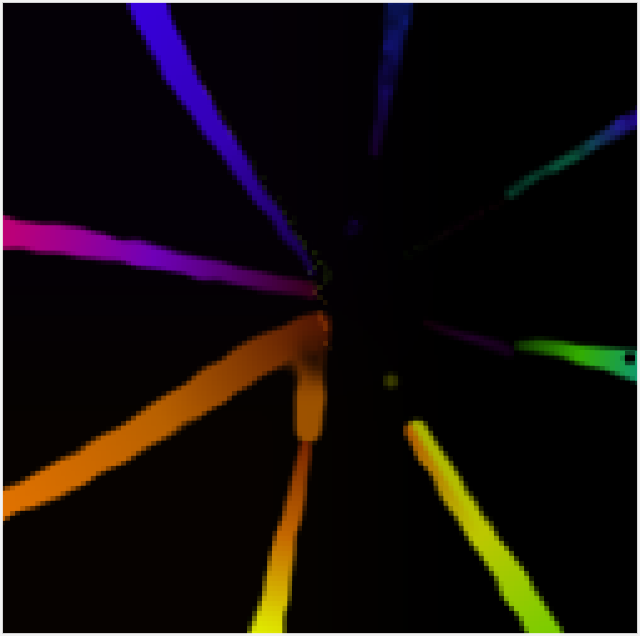
This background is drawn by a Shadertoy shader. Its source:

```glsl
// Coloured filaments radiate from a dark hub on a near-black field in a white frame.
// Each filament is a bowed, tapered stroke with a three-stop colour ramp;
// positions snap to a coarse grid, and value noise roughens edges and brightness.

const float CELLS = 127.0;     // blocks across the canvas
const float BLOCK_EDGE = 0.13; // softness between blocks, in blocks
const float SOFTNESS = 0.009;  // stroke edge falloff
const float WOBBLE = 0.007;    // edge irregularity
const float WEB = 0.045;       // blend radius of the two orange branches
const float FRAME = 0.0045;
const vec2 HUB = vec2(0.497, 0.437);

const vec3 FRAME_COLOR = vec3(0.95);
const vec3 AMBER = vec3(0.86, 0.44, 0.0);
const vec3 OCHRE = vec3(0.70, 0.37, 0.0);
const vec3 EMBER = vec3(0.32, 0.09, 0.0);
const vec3 YELLOW = vec3(0.88, 0.93, 0.0);
const vec3 LIME = vec3(0.48, 0.80, 0.0);
const vec3 BLUE = vec3(0.20, 0.0, 0.84);
const vec3 INDIGO = vec3(0.19, 0.0, 0.68);
const vec3 VIOLET = vec3(0.42, 0.0, 0.70);
const vec3 MAGENTA = vec3(0.74, 0.0, 0.43);
const vec3 WINE = vec3(0.20, 0.0, 0.10);
const vec3 GREEN = vec3(0.20, 0.68, 0.0);
const vec3 TEAL = vec3(0.06, 0.60, 0.42);

float hash(vec2 p) {
    return fract(sin(dot(p, vec2(127.1, 311.7))) * 43758.5453);
}

float noise(vec2 p) {
    vec2 i = floor(p), f = fract(p);
    f = f * f * (3.0 - 2.0 * f);
    return mix(mix(hash(i), hash(i + vec2(1, 0)), f.x),
               mix(hash(i + vec2(0, 1)), hash(i + vec2(1, 1)), f.x), f.y);
}

// Signed distance to a tapered stroke (x) and position along it (y).
vec2 stroke(vec2 p, vec2 a, vec2 b, float bow, float w0, float w1) {
    vec2 d = b - a, q = p - a;
    float len = length(d);
    float s = dot(q, d) / (len * len), t = clamp(s, 0.0, 1.0);
    float side = (d.x * q.y - d.y * q.x) / len - bow * 6.75 * t * (1.0 - t) * (1.0 - t);
    return vec2(length(vec2(side, (s - t) * len)) - mix(w0, w1, t), t);
}

float coverage(float d) {
    return 1.0 - smoothstep(-SOFTNESS, 0.6 * SOFTNESS, d);
}

vec3 ramp(float t, vec3 a, vec3 b, vec3 c) {
    return t < 0.5 ? mix(a, b, t * 2.0) : mix(b, c, t * 2.0 - 1.0);
}

vec3 paint(vec2 s, vec3 a, vec3 b, vec3 c) {
    return coverage(s.x) * ramp(s.y, a, b, c);
}

float smoothUnion(float a, float b, float k) {
    float h = max(k - abs(a - b), 0.0) / k;
    return min(a, b) - h * h * k * 0.25;
}

void mainImage(out vec4 fragColor, in vec2 fragCoord) {
    vec2 uv = fragCoord / iResolution.xy;

    // Snap to soft-edged blocks
    vec2 g = uv * CELLS, corner = floor(g + 0.5);
    vec2 p = (corner - 0.5 + smoothstep(-BLOCK_EDGE, BLOCK_EDGE, g - corner)) / CELLS;
    float grain = hash(floor(g));
    float patches = noise(p * 55.0);
    vec2 w = p + WOBBLE * (vec2(noise(p * 32.0), noise(p * 32.0 + 19.0)) - 0.5);

    // Faint tint on the left, purple above and brown below
    vec3 col = mix(vec3(0.022, 0.008, 0.0), vec3(0.015, 0.0, 0.022), smoothstep(0.3, 0.65, p.y));
    col *= 1.0 - smoothstep(0.4, 0.75, p.x);

    // Blue and magenta filaments
    col += paint(stroke(w, vec2(0.228, 1.0), vec2(0.489, 0.568), -0.014, 0.031, 0.006),
                 BLUE, INDIGO, INDIGO * 0.35);
    col += paint(stroke(w, vec2(0.0, 0.634), vec2(0.485, 0.543), 0.007, 0.027, 0.013),
                 MAGENTA, VIOLET, WINE);

    // Orange branches joined by a web, dimmed at the hub
    vec2 branch = stroke(w, vec2(0.0, 0.205), vec2(0.50, 0.498), -0.013, 0.024, 0.034);
    branch.x += 0.020 * smoothstep(0.8, 1.0, branch.y);
    vec2 stub = stroke(w, vec2(0.484, 0.325), vec2(0.488, 0.46), 0.0, 0.023, 0.024);
    float web = smoothUnion(branch.x, stub.x, WEB);
    vec3 webColor = mix(ramp(branch.y, AMBER, OCHRE, EMBER), OCHRE * 0.85,
                        smoothstep(0.46, 0.36, p.y) * smoothstep(0.42, 0.47, p.x));
    vec2 toHub = p - HUB;
    webColor *= 1.0 - (0.4 + 0.35 * patches) * exp(-dot(toHub, toHub) / 0.0010);
    col += coverage(web) * webColor;
    col = max(col, paint(stroke(w, vec2(0.416, 0.0), vec2(0.481, 0.312), 0.0, 0.028, 0.010),
                         YELLOW, OCHRE * 1.1, EMBER * 1.4));

    // Yellow filament, warmer on its lower side
    vec2 yellow = stroke(w, vec2(0.651, 0.323), vec2(0.856, 0.0), -0.003, 0.019, 0.026);
    float warm = smoothstep(0.01, -0.02, p.y - 0.323 + (p.x - 0.651) * 1.576);
    col += paint(yellow, mix(YELLOW * 0.75, OCHRE, warm), YELLOW * 0.84, LIME);

    // Green filament with a small gap, preceded by a dim purple thread
    float gap = smoothstep(0.004, 0.014, length(p - vec2(0.984, 0.437)));
    col += gap * paint(stroke(w, vec2(0.815, 0.458), vec2(1.0, 0.424), 0.002, 0.009, 0.024),
                       GREEN * 0.35, GREEN, TEAL);
    col += paint(stroke(w, vec2(0.668, 0.491), vec2(0.795, 0.447), 0.0, 0.005, 0.010),
                 WINE * 0.4, vec3(0.13, 0.0, 0.16), vec3(0.08, 0.0, 0.10));

    // Teal and dark blue threads, patchy and fading toward the hub
    col += (0.6 + 0.6 * patches) * paint(stroke(w, vec2(0.797, 0.697), vec2(1.0, 0.817), 0.0, 0.008, 0.013),
                                         TEAL * 0.38, TEAL * 0.6, BLUE * 0.8);
    col += (0.2 + patches) * paint(stroke(w, vec2(0.625, 1.0), vec2(0.587, 0.762), 0.0, 0.023, 0.009),
                                   vec3(0.04, 0.11, 0.46), vec3(0.06, 0.03, 0.34), vec3(0.08, 0.0, 0.16));
    col += 0.10 * grain * paint(stroke(p, vec2(0.636, 0.60), vec2(0.797, 0.69), 0.0, 0.006, 0.006),
                                GREEN, MAGENTA, EMBER);

    // Sparse specks beside the blue filament and around the hub
    float specks = smoothstep(0.35, 1.0, grain);
    col += 0.26 * specks * paint(stroke(p, vec2(0.285, 0.935), vec2(0.51, 0.565), -0.010, 0.003, 0.009),
                                 OCHRE, LIME * 0.5, LIME * 0.8);
    col += 0.22 * specks * paint(stroke(p, vec2(0.493, 0.57), vec2(0.512, 0.455), 0.0, 0.012, 0.007),
                                 LIME, OCHRE, OCHRE);
    col += 0.25 * grain * paint(stroke(p, vec2(0.548, 0.635), vec2(0.558, 0.65), 0.0, 0.012, 0.012),
                                INDIGO, INDIGO, INDIGO);
    col += 0.25 * coverage(length(p - vec2(0.611, 0.401)) - 0.012) * YELLOW;

    // White frame
    vec2 margin = min(uv, 1.0 - uv);
    float aa = 0.7 / iResolution.y;
    float frame = 1.0 - smoothstep(FRAME - aa, FRAME + aa, min(margin.x, margin.y));
    fragColor = vec4(mix(clamp(col, 0.0, 1.0), FRAME_COLOR, frame), 1.0);
}
```
